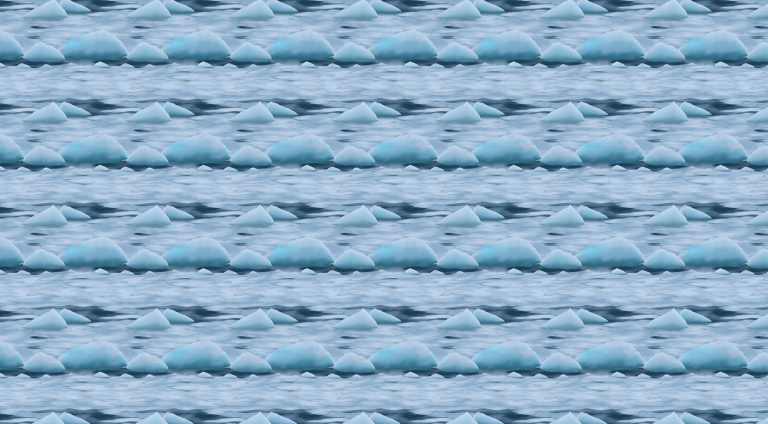
This texture is drawn by a Shadertoy shader. Its source:

```glsl
// Repeating bands of blue icebergs among drifting floes and dark polar water.

const float TILES_ACROSS = 7.427;
const int SAMPLES = 2; // supersampling grid per axis

const vec3 DEEP_WATER = vec3(0.11, 0.24, 0.33);
const vec3 PALE_WATER = vec3(0.36, 0.49, 0.60);
const vec3 STEEL_ICE = vec3(0.43, 0.58, 0.70);
const vec3 FLOE_ICE = vec3(0.55, 0.68, 0.80);
const vec3 SNOW = vec3(0.73, 0.81, 0.90);
const vec3 TEAL_ICE = vec3(0.36, 0.61, 0.73);
const vec3 DARK_ICE = vec3(0.12, 0.34, 0.44);
const vec3 CYAN_ICE = vec3(0.44, 0.77, 0.90);

float hash(vec2 p) {
    return fract(sin(dot(p, vec2(127.1, 311.7))) * 43758.55);
}

// Gradient noise that wraps after 'period' cells
float cornerSlope(vec2 cell, vec2 offset, vec2 period) {
    float angle = 6.2832 * hash(mod(cell, period));
    return dot(vec2(cos(angle), sin(angle)), offset);
}

float gradientNoise(vec2 p, vec2 period) {
    vec2 i = floor(p), f = p - i;
    vec2 w = f * f * f * (f * (f * 6.0 - 15.0) + 10.0);
    vec2 e = vec2(1.0, 0.0);
    return mix(
        mix(cornerSlope(i, f, period), cornerSlope(i + e, f - e, period), w.x),
        mix(cornerSlope(i + e.yx, f - e.yx, period), cornerSlope(i + 1.0, f - 1.0, period), w.x),
        w.y);
}

float fbm(vec2 p, vec2 cells) {
    float sum = 0.0, gain = 1.0;
    for (int i = 0; i < 3; i++) {
        sum += gain * gradientNoise(p * cells, cells);
        cells *= 2.0;
        gain *= 0.5;
    }
    return sum;
}

// Soft bump around a height, wrapped within the tile
float band(float y, float centre, float width) {
    float d = (fract(y - centre + 0.5) - 0.5) / width;
    return exp(-d * d);
}

// Flat floes, thin cracks and open leads of water
vec3 floeField(vec2 p) {
    float warp = fbm(p, vec2(3.0, 5.0));
    float streak = fbm(p + vec2(0.0, 0.02 * warp), vec2(2.0, 17.0));
    float grain = fbm(p + 0.37, vec2(4.0, 22.0));
    float upperLead = band(p.y, 0.05, 0.085) * (0.72 + 0.28 * band(p.x, 0.92, 0.25));
    float lowerLead = band(p.y, 0.585, 0.05);
    float sideLead = band(p.y, 0.655, 0.03) * band(p.x, 0.98, 0.2);
    float leads = 0.85 * upperLead + 0.70 * lowerLead + 0.45 * sideLead;
    float crack = smoothstep(0.0, 0.09, abs(fbm(p + 0.61, vec2(2.0, 13.0))));
    float bright = 0.38 + 1.2 * grain + 0.5 * streak
                 + 0.35 * band(p.y, 0.80, 0.10) + 0.12 * band(p.y, 0.30, 0.08) - 0.3 * leads;
    vec3 water = mix(DEEP_WATER, PALE_WATER, clamp(0.5 + 1.3 * grain, 0.0, 1.0));
    vec3 ice = mix(FLOE_ICE, SNOW, clamp(bright, 0.0, 1.0));
    ice = mix(STEEL_ICE, ice, 0.5 + 0.5 * crack);
    return mix(water, ice, smoothstep(-0.13, 0.13, streak + 0.55 - leads));
}

// Lays an iceberg over 'under'. box: left, top, width, height (y runs down).
// peak: summit position 0..1; slopes: exponents of the left and right flanks.
vec3 addBerg(vec3 under, vec2 p, vec4 box, float peak, vec2 slopes,
             float blueness, float glow, float feather) {
    float x = fract(p.x - box.x) / box.z;
    float y = (fract(p.y - box.y + 0.3) - 0.3) / box.w;
    if (x > 1.0 || y < -0.3 || y > 1.3) return under;

    // Rough silhouette
    float rough = fbm(p + 0.17, vec2(9.0, 7.0));
    float flank = x < peak ? pow(x / peak, slopes.x)
                           : pow((1.0 - x) / (1.0 - peak), slopes.y);
    float crest = 1.0 - flank * (1.0 + 0.13 * rough);
    float keel = 1.0 - 0.12 * pow(abs(2.0 * x - 1.0), 4.0) + 0.06 * rough;
    float inside = min(y - crest, keel - y) * box.w;
    float cover = smoothstep(-feather, feather, inside);

    // Snowy crest, blue flank, dark waterline
    float facet = fbm(p + vec2(0.5 * p.y, 0.0), vec2(7.0, 9.0));
    float depth = clamp((y - crest) / max(keel - crest, 0.05), 0.0, 1.0);
    vec3 ice = mix(SNOW + 0.02, TEAL_ICE,
                   blueness * smoothstep(-0.05, 0.8, depth + 0.45 * facet));
    ice = mix(ice, DARK_ICE, blueness * 0.85 * smoothstep(0.6, 1.0, depth + 0.25 * facet));
    vec2 spot = (vec2(x, y) - vec2(0.25, 0.42)) / vec2(0.2, 0.2);
    ice = mix(ice, CYAN_ICE, glow * exp(-dot(spot, spot)));
    ice += 0.12 * facet;

    // Dark reflection under the keel
    float shade = blueness * 0.7 * smoothstep(0.25, 0.0, abs(y - keel))
                * smoothstep(0.0, 0.2, x) * smoothstep(1.0, 0.8, x);
    return mix(mix(under, DEEP_WATER, shade), ice, cover);
}

vec3 iceTile(vec2 p, float feather) {
    vec3 c = floeField(p);
    // Low snow mound, then the split ridge
    c = mix(c, addBerg(c, p, vec4(0.55, 0.71, 0.76, 0.15), 0.4, vec2(0.7), 0.1, 0.0, feather), 0.5);
    c = addBerg(c, p, vec4(0.55, 0.985, 0.34, 0.14), 0.2, vec2(0.4, 0.6), 0.8, 0.0, feather);
    c = addBerg(c, p, vec4(0.17, 0.985, 0.49, 0.20), 0.70, vec2(0.95, 0.6), 0.5, 0.2, feather);
    // Large berg with its smaller neighbour
    c = addBerg(c, p, vec4(0.535, 0.277, 0.70, 0.30), 0.68, vec2(0.36, 0.42), 0.95, 0.8, feather);
    c = addBerg(c, p, vec4(0.22, 0.406, 0.41, 0.19), 0.42, vec2(0.42, 0.42), 0.75, 0.1, feather);
    // Brash ice along the waterline
    for (int i = 0; i < 4; i++) {
        float k = float(i);
        float size = mix(0.07, 0.17, hash(vec2(k, 3.0)));
        vec4 box = vec4(0.66 + 0.25 * k, 0.555 + 0.08 * hash(vec2(k, 8.0)), size, 0.35 * size);
        c = addBerg(c, p, box, 0.4, vec2(0.4, 0.6), 0.25, 0.0, feather);
    }
    return c;
}

void mainImage(out vec4 fragColor, in vec2 fragCoord) {
    float pixel = TILES_ACROSS / iResolution.x;
    vec3 sum = vec3(0.0);
    for (int i = 0; i < SAMPLES * SAMPLES; i++) {
        vec2 jitter = (vec2(i % SAMPLES, i / SAMPLES) + 0.5) / float(SAMPLES) - 0.5;
        vec2 q = fragCoord + jitter;
        vec2 p = vec2(q.x, iResolution.y - q.y) * pixel;
        sum += iceTile(p, 0.5 * pixel);
    }
    fragColor = vec4(clamp(sum / float(SAMPLES * SAMPLES), 0.0, 1.0), 1.0);
}
```
